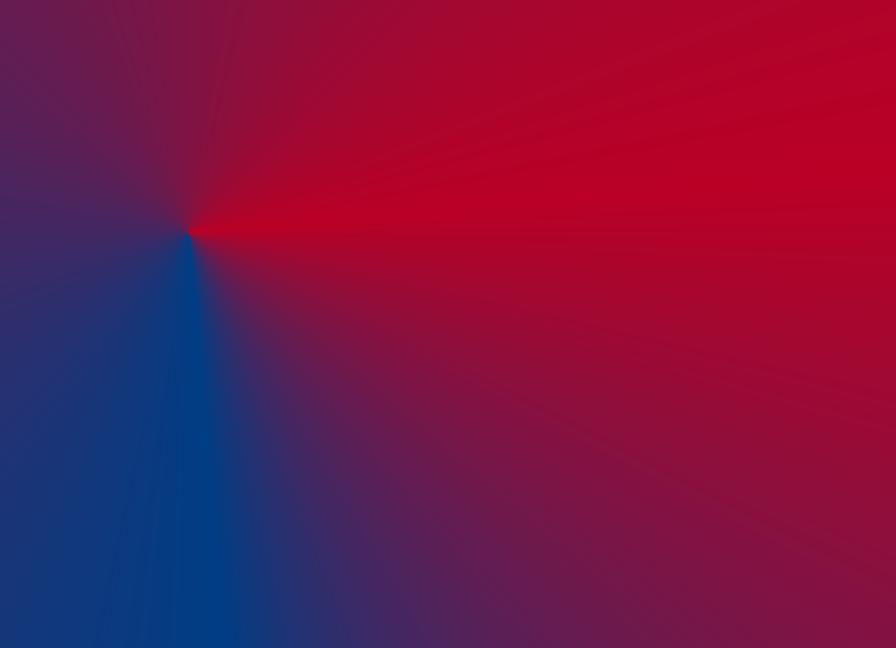
This background is drawn by a Shadertoy shader. Its source:

```glsl
const float TAU = 6.2831853;
const vec3 CRIMSON = vec3(0.73, 0.0, 0.145);
const vec3 NAVY = vec3(0.0, 0.24, 0.52);

// Clockwise sweep from a start angle, in turns from 0 to 1
float clockwiseTurn(vec2 offset, float startAngle) {
    return fract((startAngle - atan(offset.y, offset.x)) / TAU);
}

// Blend weight that rises to 1 at the peak turn, then falls back to 0
float sweepWeight(float turn, float peakTurn) {
    float rise = clamp(turn / peakTurn, 0.0, 1.0);
    float fall = clamp((1.0 - turn) / (1.0 - peakTurn), 0.0, 1.0);
    float easedRise = mix(rise, pow(rise, 4.0), 0.25);
    return turn < peakTurn ? easedRise : fall;
}

vec3 conicGradient(vec2 offset, float startAngle, float peakTurn, vec3 startColor, vec3 peakColor) {
    float turn = clockwiseTurn(offset, startAngle);
    return mix(startColor, peakColor, sweepWeight(turn, peakTurn));
}

void mainImage(out vec4 fragColor, in vec2 fragCoord) {
    // Offset from the pivot, in canvas heights
    vec2 pivot = vec2(0.21, 0.641);
    vec2 offset = (fragCoord - pivot * iResolution.xy) / iResolution.y;

    // Average four samples to smooth the tip of the cone
    float quarterPixel = 0.25 / iResolution.y;
    vec3 color = vec3(0.0);
    for (int i = 0; i < 4; i++) {
        vec2 corner = vec2(i % 2, i / 2) * 2.0 - 1.0;
        color += conicGradient(offset + corner * quarterPixel, radians(5.0), 0.25, CRIMSON, NAVY);
    }
    fragColor = vec4(color / 4.0, 1.0);
}
```
